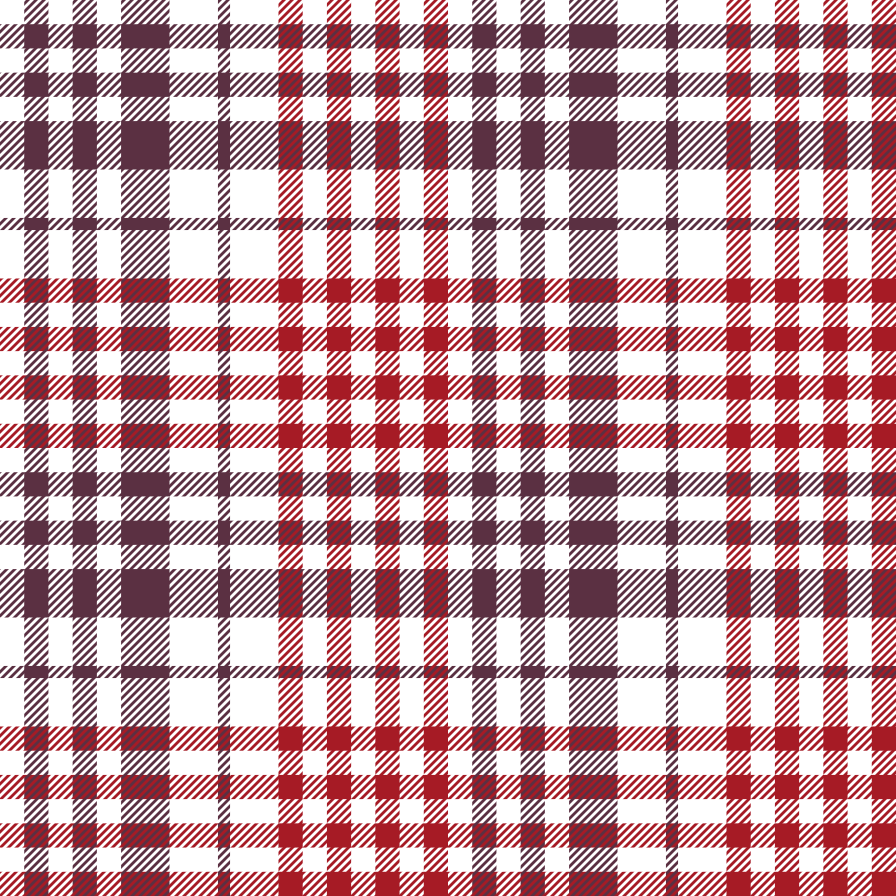
A Shadertoy shader for this pattern:

```glsl
// Twill-woven tartan: plum and red bands on white, with the same thread order
// in both directions. Fine diagonal ribs choose whether the warp or the weft
// shows, so matching crossings are solid and all others are hatched.

const float REPEATS = 2.0;         // setts across and down the canvas
const float SETT = 37.0;           // thread units in one sett
const float RIBS = 56.0;           // diagonal twill ribs in one sett
const float RIB_SHARE = 0.5;       // share of each rib showing the warp
const float RIB_PHASE = 0.0;
const float RIB_SOFTNESS = 1.15;   // rib edge width, in pixels

const vec3 WHITE = vec3(1.0);
const vec3 PLUM = vec3(0.355, 0.190, 0.260);
const vec3 RED = vec3(0.650, 0.105, 0.145);

// Plum bands: centre and half width, in thread units
const vec2 PLUM_BANDS[4] = vec2[4](
    vec2(3.0, 1.0), vec2(7.0, 1.0), vec2(12.0, 2.0), vec2(18.5, 0.5));

// Evenly spaced red bands, in thread units
const int RED_COUNT = 4;
const float RED_FIRST = 24.0;
const float RED_SPACING = 4.0;
const float RED_HALF_WIDTH = 1.0;

// Antialiased coverage of a band that wraps around the sett
float band(float t, float centre, float halfWidth, float pixel) {
    float d = abs(mod(t - centre + 0.5 * SETT, SETT) - 0.5 * SETT);
    return clamp(0.5 + (halfWidth - d) / pixel, 0.0, 1.0);
}

// Thread colour at position t of the sett
vec3 threadColor(float t, float pixel) {
    float plum = 0.0;
    for (int i = 0; i < 4; i++) {
        plum += band(t, PLUM_BANDS[i].x, PLUM_BANDS[i].y, pixel);
    }
    float red = 0.0;
    for (int i = 0; i < RED_COUNT; i++) {
        float centre = RED_FIRST + RED_SPACING * float(i);
        red += band(t, centre, RED_HALF_WIDTH, pixel);
    }
    return WHITE + (PLUM - WHITE) * plum + (RED - WHITE) * red;
}

// Warp visibility along rising diagonal ribs
float twill(vec2 p, vec2 pixel) {
    float ribsPerUnit = RIBS / SETT;
    float s = fract((p.x + p.y) * ribsPerUnit + RIB_PHASE);
    float soft = RIB_SOFTNESS * ribsPerUnit * 0.5 * (pixel.x + pixel.y);
    float d = abs(s - 0.5);
    return clamp(0.5 + (0.5 * RIB_SHARE - d) / soft, 0.0, 1.0);
}

void mainImage(out vec4 fragColor, in vec2 fragCoord) {
    // Thread coordinates, counted from the upper left
    vec2 uv = fragCoord / iResolution.xy;
    vec2 p = vec2(uv.x, 1.0 - uv.y) * REPEATS * SETT;
    vec2 pixel = REPEATS * SETT / iResolution.xy;

    // Interlace vertical warp with horizontal weft
    vec3 warp = threadColor(p.x, pixel.x);
    vec3 weft = threadColor(p.y, pixel.y);
    fragColor = vec4(mix(weft, warp, twill(p, pixel)), 1.0);
}
```
